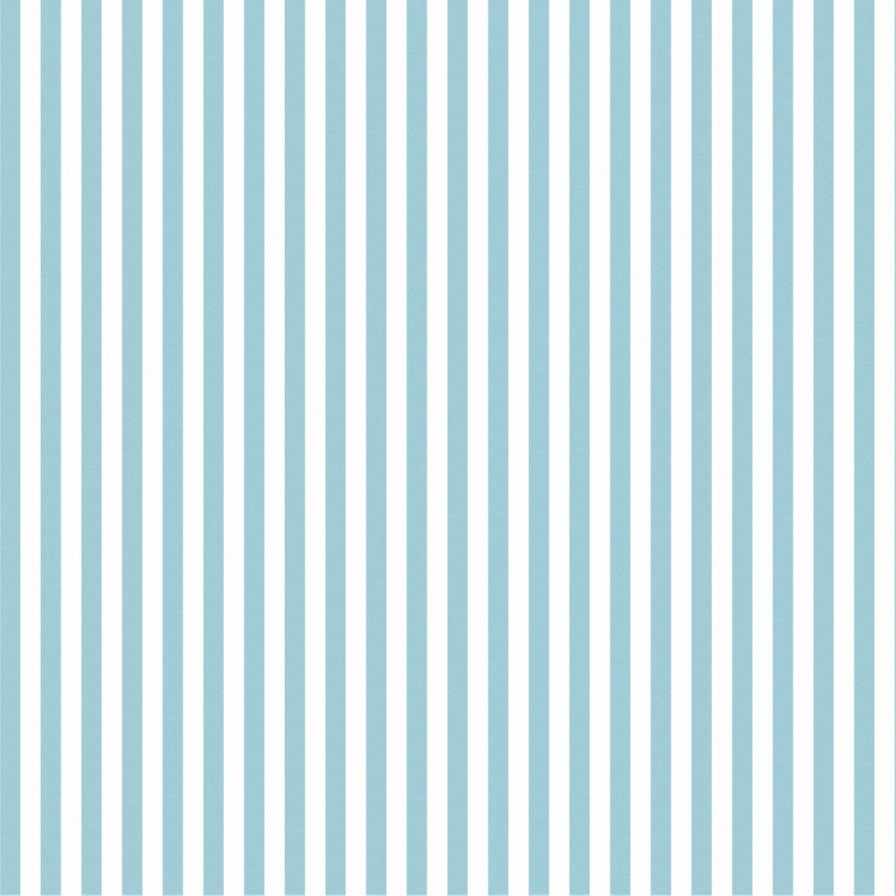
Write a three.js fragment shader that draws this pattern.

```glsl
varying vec2 vUv;

const float STRIPE_COUNT = 22.03;
const float STRIPE_FILL = 0.5;
const float EDGE_SOFTNESS = 0.0018;
const vec3 PAPER_WHITE = vec3(0.993);
const vec3 STRIPE_BLUE = vec3(0.63, 0.80, 0.838);

// Pseudo-random unit gradient for a lattice point
vec2 latticeGradient(vec2 cell) {
  vec3 p = fract(cell.xyx * vec3(0.1031, 0.1030, 0.0973));
  p += dot(p, p.yzx + 33.33);
  float angle = 6.28319 * fract((p.x + p.y) * p.z);
  return vec2(cos(angle), sin(angle));
}

float gradientNoise(vec2 p) {
  vec2 cell = floor(p);
  vec2 f = p - cell;
  vec2 blend = f * f * f * (f * (f * 6.0 - 15.0) + 10.0);
  float a = dot(latticeGradient(cell), f);
  float b = dot(latticeGradient(cell + vec2(1.0, 0.0)), f - vec2(1.0, 0.0));
  float c = dot(latticeGradient(cell + vec2(0.0, 1.0)), f - vec2(0.0, 1.0));
  float d = dot(latticeGradient(cell + vec2(1.0, 1.0)), f - vec2(1.0, 1.0));
  return mix(mix(a, b, blend.x), mix(c, d, blend.x), blend.y);
}

// Signed distance to the nearest stripe, the first starting at x = 0
float stripeDistance(float x, float count, float fill) {
  float fromCenter = fract(x * count - 0.5 * fill + 0.5) - 0.5;
  return (abs(fromCenter) - 0.5 * fill) / count;
}

float coverage(float dist, float softness) {
  return clamp(0.5 - dist / softness, 0.0, 1.0);
}

// Fine paper tooth with a fainter, broader mottling
float paperGrain(vec2 uv) {
  return 0.016 * gradientNoise(uv * 310.0) + 0.006 * gradientNoise(uv * 90.0 + 17.0);
}

void main() {
  float softness = max(EDGE_SOFTNESS, fwidth(vUv.x));
  float stripe = coverage(stripeDistance(vUv.x, STRIPE_COUNT, STRIPE_FILL), softness);

  // Stripes pale along the bottom rim
  stripe *= 1.0 - 0.4 * coverage(vUv.y - 0.0015, softness);

  vec3 color = mix(PAPER_WHITE, STRIPE_BLUE, stripe);
  color += paperGrain(vUv) * mix(0.7, 1.0, stripe);
  gl_FragColor = vec4(clamp(color, 0.0, 1.0), 1.0);
}
```
